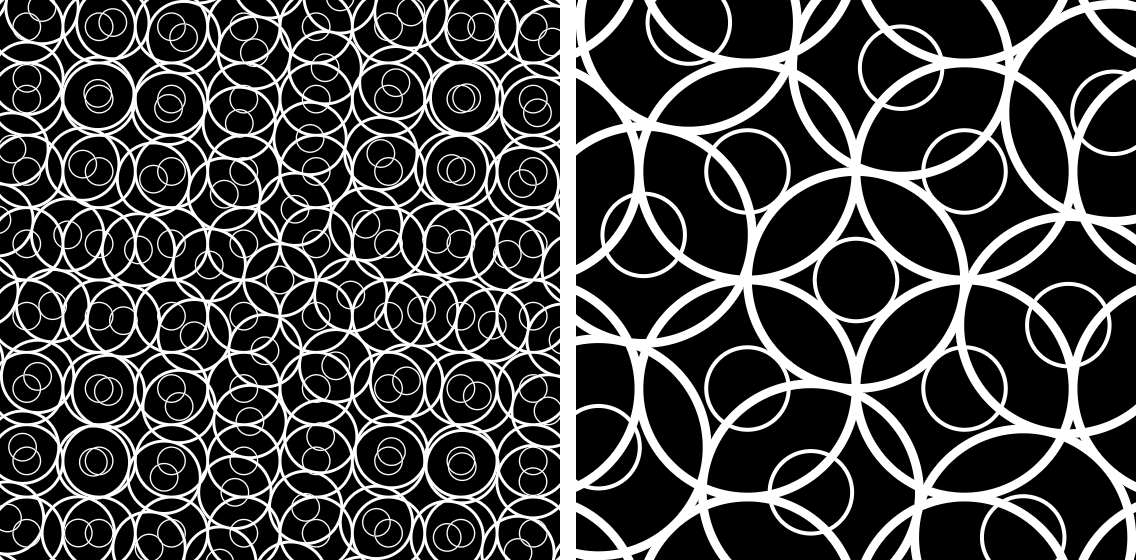
Left, the full canvas; right, a detail of the centre.
Give the GLSL for this pattern, as a Shadertoy shader.

```glsl
const float CELL_SIZE   = 0.1292;  // lattice spacing, in canvas heights
const float TILT        = -0.2094; // turn of the second lattice, in radians
const float LARGE_RADIUS = 0.5;    // radii and widths below are in cells
const float LARGE_WIDTH  = 0.0405;
const float SMALL_RADIUS = 0.19;
const float SMALL_WIDTH  = 0.0185;
const vec3 GROUND = vec3(0.0);
const vec3 LINE   = vec3(1.0);

mat2 rotation(float angle) {
    float c = cos(angle), s = sin(angle);
    return mat2(c, s, -s, c);
}

// Antialiased coverage of a circular line
float ring(float dist, float radius, float width, float pixel) {
    float edge = 0.5 * width - abs(dist - radius);
    return clamp(0.5 + edge / pixel, 0.0, 1.0);
}

// Square lattice of concentric ring pairs, one pair per unit cell
float ringLattice(vec2 p, float pixel) {
    float dist = length(fract(p) - 0.5);
    return max(ring(dist, LARGE_RADIUS, LARGE_WIDTH, pixel),
               ring(dist, SMALL_RADIUS, SMALL_WIDTH, pixel));
}

void mainImage(out vec4 fragColor, in vec2 fragCoord) {
    float pixel = 1.0 / (iResolution.y * CELL_SIZE);
    vec2 p = (fragCoord - 0.5 * iResolution.xy) * pixel;

    // Upright lattice has a cell corner at the centre, the tilted one a ring
    float upright = ringLattice(p, pixel);
    float tilted = ringLattice(rotation(-TILT) * p + 0.5, pixel);

    fragColor = vec4(mix(GROUND, LINE, max(upright, tilted)), 1.0);
}
```
